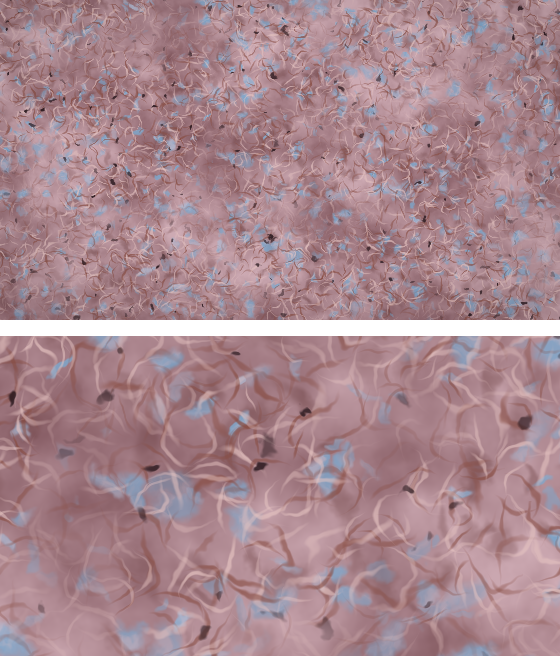
Top, the full canvas; bottom, a detail of the centre.
This texture is drawn by a Shadertoy shader. Its source:

```glsl
// Mottled pink felt strewn with blue flakes, brown stains, fine curled fibres and dark specks.

// Colours
const vec3 PINK_DARK  = vec3(0.53, 0.37, 0.40);
const vec3 PINK_LIGHT = vec3(0.79, 0.655, 0.69);
const vec3 BLUE       = vec3(0.47, 0.65, 0.80);
const vec3 BLUE_PALE  = vec3(0.68, 0.71, 0.80);
const vec3 BROWN      = vec3(0.39, 0.22, 0.22);
const vec3 RUST       = vec3(0.52, 0.29, 0.25);
const vec3 CREAM      = vec3(0.88, 0.75, 0.74);
const vec3 SPECK      = vec3(0.13, 0.07, 0.09);

// Grain half sizes (length, width) in canvas heights
const vec2 FLAKE_SIZE = vec2(0.021, 0.013);
const vec2 CHIP_SIZE  = vec2(0.013, 0.007);
const vec2 STAIN_SIZE = vec2(0.022, 0.010);
const vec2 FIBRE_SIZE = vec2(0.021, 0.0026);
const vec2 SPECK_SIZE = vec2(0.0075, 0.0048);

const float MOTTLE_SCALE = 7.0;
const float MOTTLE_CONTRAST = 1.9;
const float VIGNETTE = 0.10;

float hash(vec2 p) {
    return fract(sin(dot(p, vec2(127.1, 311.7))) * 43758.5453);
}

float noise(vec2 p) {
    vec2 i = floor(p), f = fract(p);
    f = f * f * (3.0 - 2.0 * f);
    return mix(mix(hash(i), hash(i + vec2(1, 0)), f.x),
               mix(hash(i + vec2(0, 1)), hash(i + vec2(1, 1)), f.x), f.y);
}

float fbm(vec2 p) {
    float sum = 0.0, amp = 0.5;
    for (int i = 0; i < 4; i++) {
        sum += amp * noise(p);
        p = mat2(1.6, 1.2, -1.2, 1.6) * p + 7.3;
        amp *= 0.5;
    }
    return sum / 0.9375;
}

// Displaces the plane to tear and curl the outlines
vec2 tear(vec2 p, float scale, float amount) {
    return p + amount * (vec2(fbm(p * scale), fbm(p * scale + 41.7)) - 0.5);
}

// Coverage of randomly turned, bent ellipses, one per occupied cell
float scatter(vec2 p, float cells, float share, vec2 size, float bend, float soft, float seed) {
    vec2 home = floor(p * cells);
    float cover = 0.0;
    for (int y = -1; y <= 1; y++)
    for (int x = -1; x <= 1; x++) {
        vec2 id = home + vec2(x, y);
        vec2 key = id + seed * 17.31;
        if (hash(key) > share) continue;
        vec2 centre = (id + vec2(hash(key + 3.1), hash(key + 5.7))) / cells;
        float angle = 6.2832 * hash(key + 8.3);
        float c = cos(angle), s = sin(angle);
        vec2 q = mat2(c, -s, s, c) * (p - centre);
        q.y += bend * (hash(key + 11.9) - 0.5) * q.x * q.x;
        float d = length(q / (size * mix(0.6, 1.2, hash(key + 14.2))));
        float opacity = mix(0.45, 1.0, hash(key + 19.6));
        cover = max(cover, opacity * (1.0 - smoothstep(1.0 - soft, 1.0 + soft, d)));
    }
    return cover;
}

void mainImage(out vec4 fragColor, in vec2 fragCoord) {
    vec2 uv = fragCoord / iResolution.xy;
    vec2 p = fragCoord / iResolution.y;

    // Soft mottled ground
    float mottle = 0.65 * fbm(p * MOTTLE_SCALE) + 0.35 * fbm(p * MOTTLE_SCALE * 3.5 + 13.0);
    float tone = 0.56 + MOTTLE_CONTRAST * (mottle - 0.5);
    vec3 col = mix(PINK_DARK, PINK_LIGHT, clamp(tone, 0.0, 1.0));

    // Grains gather in clumps and leave bare patches
    float clump = smoothstep(0.30, 0.58, fbm(p * 9.0 + 29.0));
    float density = mix(0.35, 1.0, clump);
    vec2 torn = tear(p, 34.0, 0.040);
    vec2 curled = tear(p, 22.0, 0.030);

    // Brown stains
    float stain = scatter(torn, 24.0, 0.50, STAIN_SIZE, 30.0, 0.75, 1.0);
    col = mix(col, BROWN, 0.48 * stain * density);

    // Blue flakes and chips, streaked with paler blue
    float streak = fbm(torn * 60.0);
    vec3 blue = mix(BLUE, BLUE_PALE, smoothstep(0.35, 0.75, streak));
    float flake = scatter(torn, 20.0, 0.30, FLAKE_SIZE, 30.0, 0.50, 2.0);
    float chip = scatter(torn, 30.0, 0.34, CHIP_SIZE, 40.0, 0.40, 3.0);
    col = mix(col, blue, 0.88 * max(flake, chip * density));

    // Fibres: rust below, cream above, in two overlapping layers
    for (int i = 0; i < 2; i++) {
        float layer = float(i);
        float rust = scatter(curled, 27.0 + 5.0 * layer, 0.55, FIBRE_SIZE, 70.0, 0.55, 4.0 + layer);
        col = mix(col, RUST, 0.72 * rust * density);
        float cream = scatter(curled + 0.37, 26.0 + 7.0 * layer, 0.60, FIBRE_SIZE, 80.0, 0.55, 6.0 + layer);
        col = mix(col, CREAM, 0.72 * cream * density);
    }

    // Dark specks
    float speck = scatter(torn, 27.0, 0.22, SPECK_SIZE, 0.0, 0.40, 9.0);
    col = mix(col, SPECK, 0.90 * speck * density);

    // Gentle darkening towards the border
    vec2 edge = 2.0 * uv - 1.0;
    col *= 1.02 - VIGNETTE * smoothstep(0.3, 1.8, dot(edge, edge));
    fragColor = vec4(col, 1.0);
}
```
